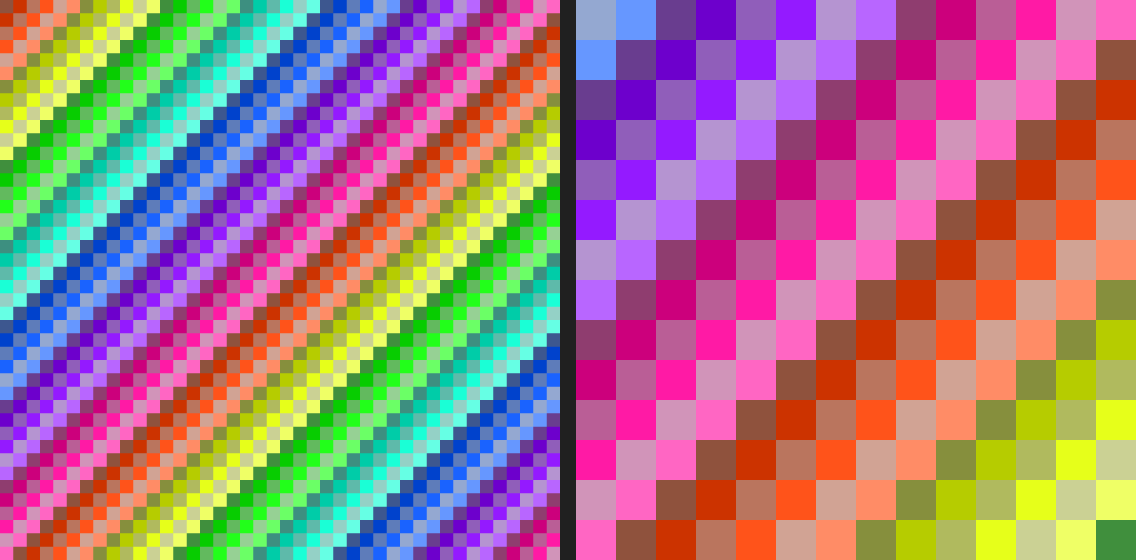
Left: the whole. Right: its middle third, enlarged.
Reproduce this pattern procedurally as a WebGL 1 fragment shader.

```glsl
precision highp float;

// A 42 by 42 mosaic of square tiles forming diagonal rainbow ribbons.
// Seven hues each span six diagonals: three lightness steps, every step
// a muted tile then a vivid one. Tile edges are smoothed by supersampling.

uniform vec2 u_resolution;

vec3 hslToRgb(float hue, float saturation, float lightness) {
  vec3 ramp = abs(mod(hue * 6.0 + vec3(0.0, 4.0, 2.0), 6.0) - 3.0) - 1.0;
  float chroma = saturation * (1.0 - abs(2.0 * lightness - 1.0));
  return lightness + chroma * (clamp(ramp, 0.0, 1.0) - 0.5);
}

vec3 tileColor(vec2 uv) {
  // Column from the left plus row from the top numbers the diagonals.
  vec2 tile = floor(vec2(uv.x, 1.0 - uv.y) * 42.0);
  float diagonal = floor(mod(tile.x + tile.y + 0.5, 42.0));

  float ribbon = floor((diagonal + 0.5) / 6.0);
  float shade = floor((diagonal - ribbon * 6.0 + 0.5) / 2.0);
  float vivid = step(0.5, mod(diagonal, 2.0));

  float hue = 15.0 / 360.0 + ribbon / 7.0;
  return hslToRgb(hue, mix(0.4, 1.0, vivid), 0.4 + 0.15 * shade);
}

void main() {
  // Average a 4 by 4 grid of samples inside the pixel.
  vec3 sum = vec3(0.0);
  for (int y = 0; y < 4; y++) {
    for (int x = 0; x < 4; x++) {
      vec2 offset = (vec2(float(x), float(y)) + 0.5) / 4.0 - 0.5;
      sum += tileColor((gl_FragCoord.xy + offset) / u_resolution);
    }
  }
  gl_FragColor = vec4(sum / 16.0, 1.0);
}
```
